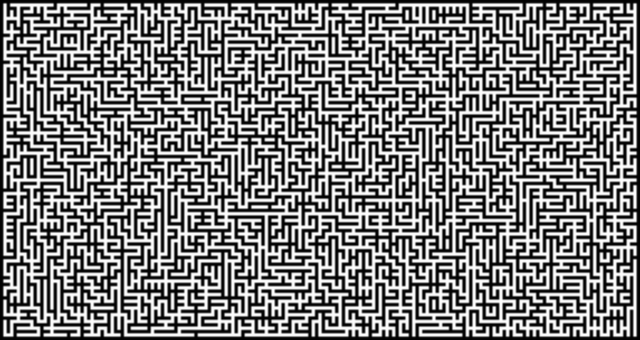
Give the GLSL for this pattern, as a Shadertoy shader.

```glsl
// Draws a dense black and white maze with softly blurred walls and a dark frame.

#define CELLS ivec2(95, 50)   // corridors across and up
#define EDGE_START 0.08       // where the blend between two blocks begins
#define EDGE_END 0.92         // where it ends
#define WALL_COLOR vec3(0.01)
#define PATH_COLOR vec3(0.99)
#define SEED 17u

// Integer hash of a lattice point.
uint hash(ivec2 p) {
    uint h = uint(p.x + 64) * 374761393u + uint(p.y + 64) * 668265263u + SEED * 2246822519u;
    h = (h ^ (h >> 15)) * 2246822519u;
    h = (h ^ (h >> 13)) * 3266489917u;
    return h ^ (h >> 16);
}

// Directions 0..3: right, up, left, down.
ivec2 stepTo(int dir) {
    int s = dir < 2 ? 1 : -1;
    return (dir & 1) == 0 ? ivec2(s, 0) : ivec2(0, s);
}

int opposite(int dir) { return (dir + 2) & 3; }

// Pillars on even squares of a checkerboard grow a wall in any direction.
int freePick(ivec2 pillar) { return int(hash(pillar) >> 9) & 3; }

// The others avoid doubling a wall or sealing off a single cell.
int carefulPick(ivec2 pillar) {
    int first = freePick(pillar);
    for (int k = 0; k < 4; k++) {
        int dir = (first + k) & 3;
        int next = freePick(pillar + stepTo(dir));
        bool doubled = next == opposite(dir);
        bool sealed = freePick(pillar + stepTo(next)) == opposite(next);
        if (!doubled && !sealed) return dir;
    }
    return first;
}

// True if an inner pillar grows its wall in the given direction.
bool growsWall(ivec2 pillar, int dir) {
    if (any(lessThan(pillar, ivec2(1))) || any(greaterThanEqual(pillar, CELLS))) return false;
    bool even = ((pillar.x + pillar.y) & 1) == 0;
    return (even ? freePick(pillar) : carefulPick(pillar)) == dir;
}

// Blocks: pillars at even-even, cells at odd-odd, possible walls between. 1 is open.
float openBlock(ivec2 block) {
    if (any(lessThan(block, ivec2(1))) || any(greaterThanEqual(block, 2 * CELLS))) return 0.0;
    ivec2 odd = block & 1;
    if (odd.x == odd.y) return float(odd.x);
    ivec2 pillar = block / 2;
    int dir = odd.y;
    bool wall = growsWall(pillar, dir) || growsWall(pillar + odd, opposite(dir));
    return wall ? 0.0 : 1.0;
}

void mainImage(out vec4 fragColor, in vec2 fragCoord) {
    // Half a cell per block, with one extra block for the frame.
    vec2 pos = fragCoord / iResolution.xy * vec2(2 * CELLS + 1) - 0.5;
    ivec2 block = ivec2(floor(pos));
    vec2 blend = smoothstep(EDGE_START, EDGE_END, fract(pos));

    // Smooth blend of the four surrounding blocks.
    float lower = mix(openBlock(block), openBlock(block + ivec2(1, 0)), blend.x);
    float upper = mix(openBlock(block + ivec2(0, 1)), openBlock(block + ivec2(1, 1)), blend.x);
    float light = mix(lower, upper, blend.y);

    fragColor = vec4(mix(WALL_COLOR, PATH_COLOR, light), 1.0);
}
```
